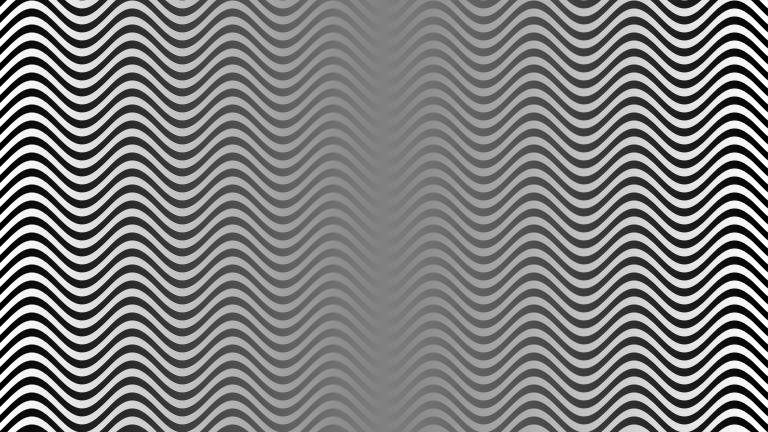
Reproduce this pattern procedurally as a Shadertoy shader.

```glsl
#define WAVE_CENTER 0.499
#define WAVE_LENGTH 0.1307
#define WAVE_HEIGHT 0.037
#define BAND_COUNT 27.0
#define BAND_OFFSET 0.28

const float TAU = 6.2831853;

// Height of the wavy guide line, zero at its crests
float waveOffset(float x) {
    return -WAVE_HEIGHT * (1.0 + cos(TAU * (x - WAVE_CENTER) / WAVE_LENGTH));
}

// Antialiased alternating bands: 1 inside a band, 0 between bands
float bandMask(float phase) {
    float edge = 0.25 - abs(fract(phase + 0.5) - 0.5);
    float pixelSpan = max(length(vec2(dFdx(phase), dFdy(phase))), 1e-5);
    return clamp(edge / pixelSpan + 0.5, 0.0, 1.0);
}

void mainImage(out vec4 fragColor, in vec2 fragCoord) {
    vec2 uv = fragCoord / iResolution.xy;

    // Bend horizontal bands along the wave
    float phase = (uv.y - 0.5 - waveOffset(uv.x)) * BAND_COUNT + BAND_OFFSET;
    float band = bandMask(phase);

    // Exchange black and white from left to right, through mid grey
    float tone = mix(1.0 - band, band, uv.x);
    fragColor = vec4(vec3(tone), 1.0);
}
```
